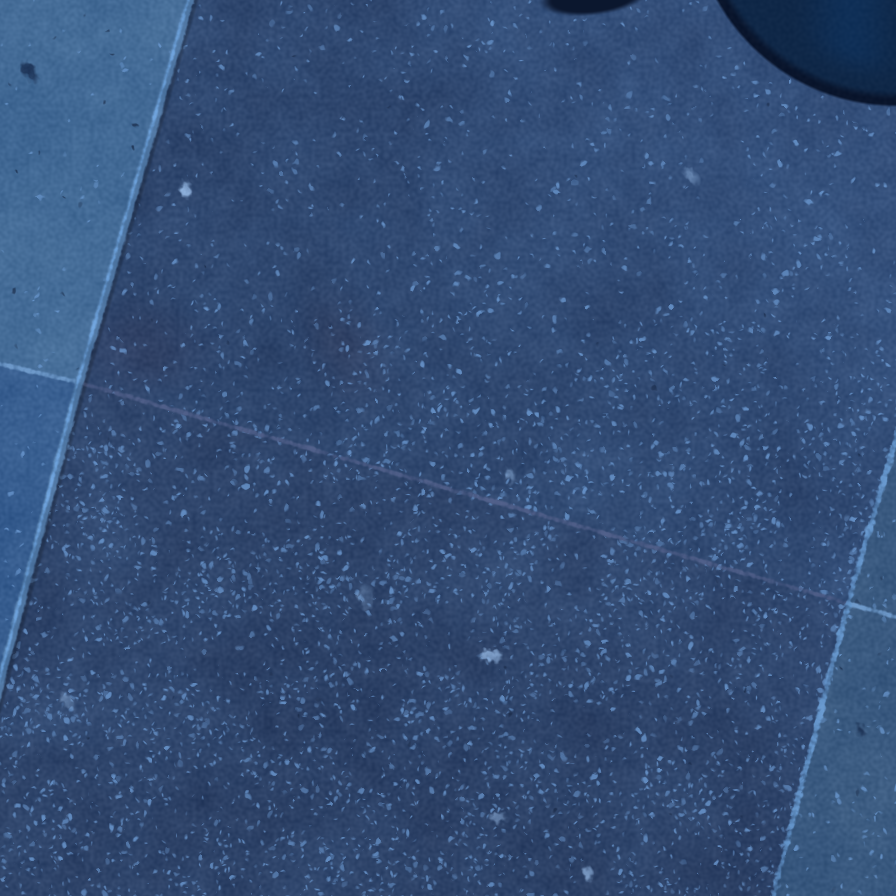
Reproduce this texture procedurally as a WebGL 2 fragment shader.

```glsl
#version 300 es
precision highp float;
uniform vec2 u_resolution;
out vec4 fragColor;

vec2 hash2(vec2 p) {
  vec3 q = fract(p.xyx * vec3(0.1031, 0.103, 0.0973));
  q += dot(q, q.yzx + 33.33);
  return fract((q.xx + q.yz) * q.zy);
}

float gradientNoise(vec2 p) {
  vec2 i = floor(p), f = fract(p);
  vec2 w = f * f * (3.0 - 2.0 * f);
  vec4 corner;
  for (int k = 0; k < 4; k++) {
    vec2 o = vec2(k & 1, k >> 1);
    float angle = 6.2832 * hash2(i + o + 50.0).x;
    corner[k] = dot(vec2(cos(angle), sin(angle)), f - o);
  }
  return mix(mix(corner.x, corner.y, w.x), mix(corner.z, corner.w, w.x), w.y);
}

float fbm(vec2 p) {
  float sum = 0.0, gain = 0.6;
  for (int k = 0; k < 4; k++) {
    sum += gain * gradientNoise(p);
    p = p * 2.1 + 7.3;
    gain *= 0.55;
  }
  return sum;
}

// Soft coverage of a tilted ellipse
float spot(vec2 p, vec2 radii, float angle, float soft) {
  float c = cos(angle), s = sin(angle);
  p = mat2(c, -s, s, c) * p;
  float d = (length(p / radii) - 1.0) * min(radii.x, radii.y);
  return 1.0 - smoothstep(-soft, soft, d);
}

// One scattered fleck per grid cell, kept with the given chance
float flecks(vec2 p, float cells, float chance, float seed, float soft) {
  vec2 cell = floor(p * cells);
  vec2 place = hash2(cell + seed), trait = hash2(cell + seed + 71.7);
  vec2 center = (cell + 0.25 + 0.5 * place) / cells;
  float size = 0.0012 + 0.0022 * pow(trait.y, 4.0);
  float shape = spot(p - center, size * vec2(1.3, 0.8), place.x * 6.28, soft);
  return shape * step(trait.x, chance) * (0.35 + 0.65 * place.y);
}

float band(float d, float halfWidth, float soft) {
  return 1.0 - smoothstep(halfWidth - soft, halfWidth + soft, abs(d));
}

void main() {
  vec2 uv = gl_FragCoord.xy / u_resolution;
  float px = 1.0 / min(u_resolution.x, u_resolution.y);
  float cloud = fbm(uv * 4.0 + 3.0), mottle = fbm(uv * 13.0 + 9.0);
  float grit = fbm(uv * 42.0), grain = gradientNoise(uv * 210.0);
  vec2 warp = 0.0025 * vec2(gradientNoise(uv * 130.0 + 5.0), grain);

  // Signed distances to the joints
  float leftRise = uv.y - 0.573, rightRise = uv.y - 0.327;
  float left = 0.963 * (uv.x - 0.0885 - leftRise * (leftRise > 0.0 ? 0.289 : 0.264));
  float right = 0.963 * (uv.x - 0.9466 - rightRise * (rightRise > 0.0 ? 0.289 : 0.256));
  float across = 0.961 * (uv.y - 0.573 + (uv.x - 0.0885) * (left < 0.0 ? 0.237 : 0.287));
  float upper = smoothstep(-0.004, 0.004, across);
  float outside = max(1.0 - smoothstep(-0.003, 0.003, left), smoothstep(-0.003, 0.003, right));

  // Central stone, hazier at upper right, with two reddish stains
  vec3 stone = mix(vec3(0.18, 0.265, 0.413), vec3(0.186, 0.28, 0.434), upper);
  stone += vec3(0.025, 0.042, 0.06) * smoothstep(0.55, 1.3, uv.x * 0.7 + uv.y * 0.6);
  stone += vec3(0.045, 0.065, 0.08) * (cloud + 0.6 * mottle);
  stone -= vec3(-0.006, 0.02, 0.035) * spot(uv - vec2(0.39, 0.61), vec2(0.03, 0.05), 0.5, 0.03);
  stone -= vec3(-0.004, 0.02, 0.03) * spot(uv - vec2(0.15, 0.61), vec2(0.06, 0.04), 0.0, 0.035);

  // Paler stones at the sides
  vec3 pale = mix(vec3(0.22, 0.37, 0.565), vec3(0.265, 0.42, 0.59), upper);
  pale = mix(pale, vec3(0.225, 0.35, 0.5), step(0.5, uv.x));
  pale += vec3(0.06, 0.06, 0.05) * (cloud + 0.6 * mottle);
  vec3 color = mix(stone, pale, outside) + 0.04 * grit + 0.045 * grain;

  // Clustered dust, thicker on the lower stone
  float density = mix(0.34, 0.1, smoothstep(0.4, 0.8, uv.y)) * (1.0 + 2.5 * mottle);
  density *= mix(1.0, 0.25, outside);
  float dust = 0.0;
  for (int k = 0; k < 4; k++) {
    float layer = float(k), turn = 0.4 + layer * 0.7;
    vec2 p = mat2(cos(turn), sin(turn), -sin(turn), cos(turn)) * (uv + warp) + 3.0;
    dust = max(dust, flecks(p, 40.0 + 22.0 * layer, density, 13.0 * layer, px));
  }
  color = mix(color, vec3(0.42, 0.6, 0.82), dust * 0.85);
  float pits = flecks(uv + warp + 2.0, 38.0, 0.025 + 0.08 * outside, 91.0, px);
  color = mix(color, vec3(0.09, 0.15, 0.26), pits * 0.7);

  // Larger chips: position, radius, strength (negative is dark)
  vec4 chips[10] = vec4[10](
    vec4(0.207, 0.789, 0.009, 0.95), vec4(0.548, 0.268, 0.010, 0.8),
    vec4(0.771, 0.804, 0.008, 0.5), vec4(0.570, 0.469, 0.006, 0.55),
    vec4(0.408, 0.333, 0.013, 0.3), vec4(0.555, 0.088, 0.008, 0.6),
    vec4(0.657, 0.024, 0.007, 0.65), vec4(0.076, 0.217, 0.008, 0.5),
    vec4(0.033, 0.920, 0.011, -0.7), vec4(0.961, 0.184, 0.006, -0.7));
  for (int k = 0; k < 10; k++) {
    vec4 chip = chips[k];
    vec2 offset = uv - chip.xy + 2.0 * warp + 0.006 * vec2(grit, -grit);
    float tilt = abs(chip.x - 0.548) < 0.01 ? 0.0 : 1.9 + 0.4 * sin(float(k));
    float cover = spot(offset, chip.z * vec2(1.1, 0.6), tilt, 0.0015 + px);
    vec3 tint = chip.w > 0.0 ? vec3(0.58, 0.72, 0.89) : vec3(0.07, 0.14, 0.27);
    color = mix(color, tint, cover * abs(chip.w) * (0.85 + 0.8 * grit));
  }

  // Joints: faint between dark stones, bright and worn beside pale ones
  float soft = px + 0.0005, wear = clamp(0.78 + 0.9 * grit + 0.5 * grain, 0.0, 1.0);
  float ragged = 0.002 * grit + 0.001 * grain;
  vec3 seam = mix(vec3(0.3, 0.36, 0.525), vec3(0.42, 0.59, 0.78), outside);
  vec3 grout = vec3(0.38, 0.57, 0.78) + 0.1 * grit;
  color = mix(color, seam + 0.05 * grit, wear * band(across, 0.0021 + ragged, soft));
  color *= 1.0 - 0.2 * band(left - 0.006, 0.003, 0.002);
  color = mix(color, grout * 0.84, 0.9 * band(left, 0.0046 + ragged, soft));
  color = mix(color, grout * 1.07, wear * band(left + 0.0018, 0.0014 + ragged, soft));
  color = mix(color, grout, wear * band(right, 0.0028 + 2.0 * ragged, soft));

  // Dark rounded objects at the top edge
  float disc = length(uv - vec2(1.0, 1.11)) - 0.228;
  vec3 body = mix(vec3(0.035, 0.08, 0.17), vec3(0.06, 0.155, 0.28), smoothstep(-0.006, -0.018, disc));
  body += vec3(0.0, 0.03, 0.06) * smoothstep(0.07, 0.0, abs(uv.x - 0.95)) * smoothstep(-0.02, -0.06, disc);
  color = mix(color, body + 0.02 * grain, 1.0 - smoothstep(-0.001 - px, 0.001 + px, disc));
  float nub = spot(uv - vec2(0.663, 1.004), vec2(0.055, 0.019), 0.12, 0.002 + px);
  fragColor = vec4(clamp(mix(color, vec3(0.045, 0.09, 0.18), nub), 0.0, 1.0), 1.0);
}
```
